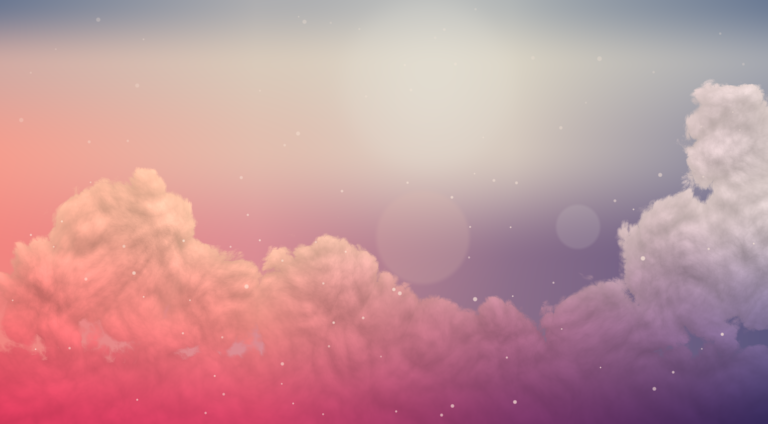
A WebGL 1 fragment shader for this background:

```glsl
precision highp float;
uniform vec2 u_resolution;

// Colour rows: four columns spread from left to right
const mat4 SKY_TOP = mat4(.42,.47,.57,1., .68,.68,.69,1., .66,.68,.69,1., .42,.48,.58,1.);
const mat4 SKY_HIGH = mat4(.82,.67,.64,1., .85,.79,.73,1., .84,.81,.75,1., .65,.66,.69,1.);
const mat4 SKY_MID = mat4(.96,.62,.56,1., .89,.74,.68,1., .82,.76,.72,1., .52,.52,.61,1.);
const mat4 SKY_LOW = mat4(.95,.52,.50,1., .86,.55,.58,1., .55,.43,.54,1., .36,.34,.50,1.);
const mat4 CLOUD_HIGH = mat4(.95,.62,.54,1., .95,.75,.64,1., .78,.63,.66,1., .82,.76,.76,1.);
const mat4 CLOUD_MID = mat4(.92,.42,.43,1., .92,.54,.51,1., .68,.43,.53,1., .48,.42,.58,1.);
const mat4 CLOUD_LOW = mat4(.86,.22,.36,1., .84,.25,.40,1., .48,.20,.40,1., .20,.15,.35,1.);
const vec3 GLOW = vec3(.91, .90, .86);
const vec3 RIM_WARM = vec3(.98, .80, .66);
const vec3 RIM_COOL = vec3(.89, .83, .79);
const vec3 SPECK = vec3(1., .92, .86);

const float ASPECT = 1.816;
const float BILLOW_SCALE = 7.;
const float BILLOW_DEPTH = .13;
const float RELIEF = .75;
const float EDGE_SOFTNESS = .012;
const float SPECK_DENSITY = .28;

vec2 hash2(vec2 p) {
  p = vec2(dot(p, vec2(127.1, 311.7)), dot(p, vec2(269.5, 183.3)));
  return fract(sin(p) * 43758.5);
}

float gradientNoise(vec2 p) {
  vec2 i = floor(p), f = fract(p);
  vec2 u = f * f * f * (f * (f * 6. - 15.) + 10.);
  vec2 e = vec2(0., 1.);
  float a = dot(hash2(i) * 2. - 1., f);
  float b = dot(hash2(i + e.yx) * 2. - 1., f - e.yx);
  float c = dot(hash2(i + e) * 2. - 1., f - e);
  float d = dot(hash2(i + 1.) * 2. - 1., f - 1.);
  return mix(mix(a, b, u.x), mix(c, d, u.x), u.y);
}

// Folded noise gives rounded lumps with sharp creases
float billow(vec2 p) {
  float sum = 0., amp = 1.;
  p += .35 * vec2(gradientNoise(p * .7), gradientNoise(p * .7 + 9.));
  for (int i = 0; i < 5; i++) {
    sum += amp * abs(gradientNoise(p));
    p = mat2(1.6, 1.2, -1.2, 1.6) * p + 3.7;
    amp *= .52;
  }
  return sum;
}

float puff(vec2 p, float x, float y, float r) {
  return length(p - vec2(x, y)) - r;
}

// Distance to the cloud bank, built from overlapping puffs
float cloudBank(vec2 p) {
  float d = p.y - .19;
  d = min(d, puff(p, .29, .395, .20));
  d = min(d, puff(p, .11, .30, .13));
  d = min(d, puff(p, .50, .29, .145));
  d = min(d, puff(p, .77, .265, .185));
  d = min(d, puff(p, .97, .18, .15));
  d = min(d, puff(p, 1.18, .145, .16));
  d = min(d, puff(p, 1.42, .18, .17));
  d = min(d, puff(p, 1.62, .37, .18));
  d = min(d, puff(p, 1.75, .645, .145));
  return min(d, puff(p, 1.80, .41, .21));
}

float disc(vec2 p, vec2 centre, float r, float soft) {
  return 1. - smoothstep(r - soft, r + soft, length(p - centre));
}

// Scattered dots, one chance per grid cell in each layer
float specks(vec2 p, float pixel) {
  float sum = 0.;
  for (int i = 0; i < 3; i++) {
    float scale = 5. + 3. * float(i);
    vec2 cell = floor(p * scale) + 31. * float(i);
    vec2 spot = .2 + .6 * hash2(cell), chance = hash2(cell + 7.3);
    float r = mix(.0015, .0055, chance.y * chance.y);
    float d = length(fract(p * scale) - spot) / scale;
    sum += step(chance.x, SPECK_DENSITY) * (.4 + .4 * spot.x)
         * (1. - smoothstep(r - pixel, r + pixel, d));
  }
  return sum;
}

void main() {
  vec2 uv = gl_FragCoord.xy / u_resolution;
  vec2 p = uv * vec2(ASPECT, 1.);
  vec4 w = max(1. - abs(uv.x * 3. - vec4(0., 1., 2., 3.)), 0.);

  // Sky and hazy light discs
  vec4 sky = mix(SKY_LOW * w, SKY_MID * w, smoothstep(.38, .66, uv.y));
  sky = mix(sky, SKY_HIGH * w, smoothstep(.62, .88, uv.y));
  vec3 col = mix(sky, SKY_TOP * w, smoothstep(.84, 1.01, uv.y)).rgb;
  vec2 beam = (p - vec2(1.02, .80)) * vec2(1.3, 1.);
  col = mix(col, GLOW, .55 * exp(-14. * dot(beam, beam)));
  col = mix(col, GLOW, .13 * disc(p, vec2(1.01, .80), .20, .035));
  col = mix(col, SKY_MID[1].rgb, .20 * disc(p, vec2(1., .44), .11, .008));
  col = mix(col, GLOW, .13 * disc(p, vec2(1.367, .465), .052, .005));

  // Clouds lit from above
  float lumps = billow(p * BILLOW_SCALE);
  float above = billow((p + vec2(.008, .025)) * BILLOW_SCALE);
  float d = cloudBank(p) - BILLOW_DEPTH * (lumps - .36);
  vec4 body = mix(CLOUD_LOW * w, CLOUD_MID * w, smoothstep(-.05, .28, uv.y));
  vec3 cloud = mix(body, CLOUD_HIGH * w, smoothstep(.20, .52, uv.y)).rgb;
  float shade = RELIEF * mix(.3, 1., smoothstep(0., .4, uv.y));
  cloud *= 1. + shade * clamp(.5 * (lumps - above) + .25 * (lumps - .36), -.25, .25);
  vec3 rim = mix(RIM_WARM, RIM_COOL, smoothstep(.45, .85, uv.x));
  cloud = mix(cloud, rim, .45 * exp(16. * min(d, 0.)) * smoothstep(.15, .5, uv.y));
  col = mix(col, cloud, 1. - smoothstep(-EDGE_SOFTNESS, EDGE_SOFTNESS, d));

  // Floating specks
  float fade = 1. - .6 * smoothstep(.45, .8, uv.y);
  col = mix(col, SPECK, min(specks(p, 1. / u_resolution.y) * fade, 1.));
  gl_FragColor = vec4(col, 1.);
}
```
